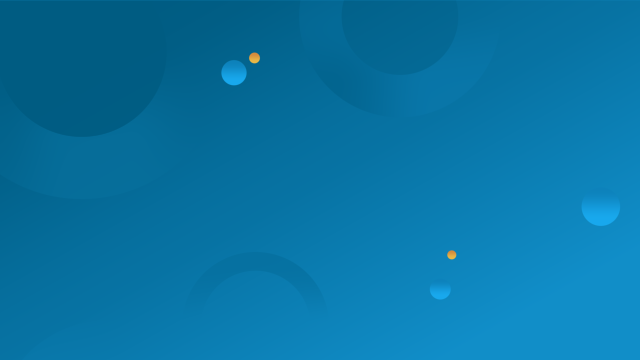
Reproduce this background procedurally as a Shadertoy shader.

```glsl
// A deep-to-bright blue diagonal gradient with three soft, partly faded rings,
// a faint corner glow and small shaded balls. All shapes are circle distances
// measured in canvas heights, with linear fades over the rings.

const vec3 DEEP   = vec3(0.000, 0.360, 0.510);
const vec3 MIDDLE = vec3(0.028, 0.450, 0.640);
const vec3 BRIGHT = vec3(0.065, 0.555, 0.785);

const vec3 RING_LIGHT = vec3(0.025, 0.435, 0.610);
const vec3 RING_GLOW  = vec3(0.035, 0.465, 0.665);
const vec3 RING_SHADE = vec3(0.020, 0.435, 0.620);

const vec3 BLUE_TOP      = vec3(0.050, 0.510, 0.735);
const vec3 BLUE_BOTTOM   = vec3(0.095, 0.660, 0.930);
const vec3 ORANGE_TOP    = vec3(0.830, 0.540, 0.240);
const vec3 ORANGE_BOTTOM = vec3(0.910, 0.720, 0.280);

// Circles: centre x, centre y, radius (rings: inner radius, outer radius)
const vec4 LEFT_RING  = vec4(0.227, 0.856, 0.236, 0.409);
const vec4 TOP_RING   = vec4(1.111, 0.954, 0.162, 0.280);
const vec4 LOWER_RING = vec4(0.710, 0.096, 0.152, 0.204);
const vec3 CORNER     = vec3(0.300, -0.205, 0.315);

const int BLUE_COUNT = 3;
const int BALL_COUNT = 5;
const vec3 BALLS[BALL_COUNT] = vec3[](
    vec3(0.650, 0.798, 0.0350),
    vec3(1.669, 0.426, 0.0535),
    vec3(1.223, 0.197, 0.0290),
    vec3(0.707, 0.839, 0.0150),
    vec3(1.255, 0.292, 0.0125));

// Smooth coverage of a filled circle
float disc(vec2 p, vec3 circle) {
    float soft = 0.75 / iResolution.y;
    return 1.0 - smoothstep(-soft, soft, length(p - circle.xy) - circle.z);
}

// Coverage between the inner and outer radius
float ring(vec2 p, vec4 r) {
    return disc(p, r.xyw) * (1.0 - disc(p, r.xyz));
}

vec3 background(vec2 uv) {
    float t = 0.5 * (uv.x + 1.0 - uv.y);
    vec3 color = mix(DEEP, MIDDLE, smoothstep(0.08, 0.50, t) * 0.5
                                 + clamp((t - 0.2) / 0.3, 0.0, 1.0) * 0.5);
    return mix(color, BRIGHT, clamp((t - 0.5) / 0.34, 0.0, 1.0));
}

void mainImage(out vec4 fragColor, in vec2 fragCoord) {
    vec2 p = fragCoord / iResolution.y;
    vec3 color = background(fragCoord / iResolution.xy);

    // Left ring: lit below, fading upwards and to the right
    float fade = (1.0 - smoothstep(0.60, 0.86, p.y))
               * (1.0 - smoothstep(0.36, 0.58, p.x))
               * mix(0.4, 1.0, smoothstep(0.0, 0.2, p.x));
    color = mix(color, RING_LIGHT, ring(p, LEFT_RING) * fade * 0.8);
    color = mix(color, DEEP, disc(p, LEFT_RING.xyz) * 0.85);

    // Top ring: shaded at the lower left, glowing at the lower right
    float side = smoothstep(0.92, 1.20, p.x);
    float low = 1.0 - smoothstep(0.76, 0.96, p.y);
    vec3 tone = mix(DEEP + vec3(0.005, 0.025, 0.040), RING_GLOW, side);
    float cover = ring(p, TOP_RING);
    color = mix(color, tone, cover * low * mix(0.75, 0.8, side));
    color += vec3(0.006, 0.020, 0.030) * cover * (1.0 - low) * (1.0 - side);
    color = mix(color, DEEP, disc(p, TOP_RING.xyz) * 0.3);

    // Lower ring: a dark arch dissolving at its feet
    fade = smoothstep(0.10, 0.27, p.y);
    color = mix(color, RING_SHADE, ring(p, LOWER_RING) * fade * 0.75);

    // Faint glow in the lower left corner
    fade = 1.0 - smoothstep(0.08, 0.35, p.x);
    color = mix(color, BRIGHT, disc(p, CORNER) * fade * 0.10);

    // Balls, shaded from top to bottom
    for (int i = 0; i < BALL_COUNT; i++) {
        vec3 ball = BALLS[i];
        float drop = smoothstep(-0.9, 0.7, (ball.y - p.y) / ball.z);
        vec3 paint = i < BLUE_COUNT ? mix(BLUE_TOP, BLUE_BOTTOM, drop)
                                    : mix(ORANGE_TOP, ORANGE_BOTTOM, drop);
        color = mix(color, paint, disc(p, ball));
    }

    // Thin light rim along the top edge
    color = mix(color, BRIGHT, 0.25 * smoothstep(0.996, 1.0, p.y));

    fragColor = vec4(color, 1.0);
}
```
